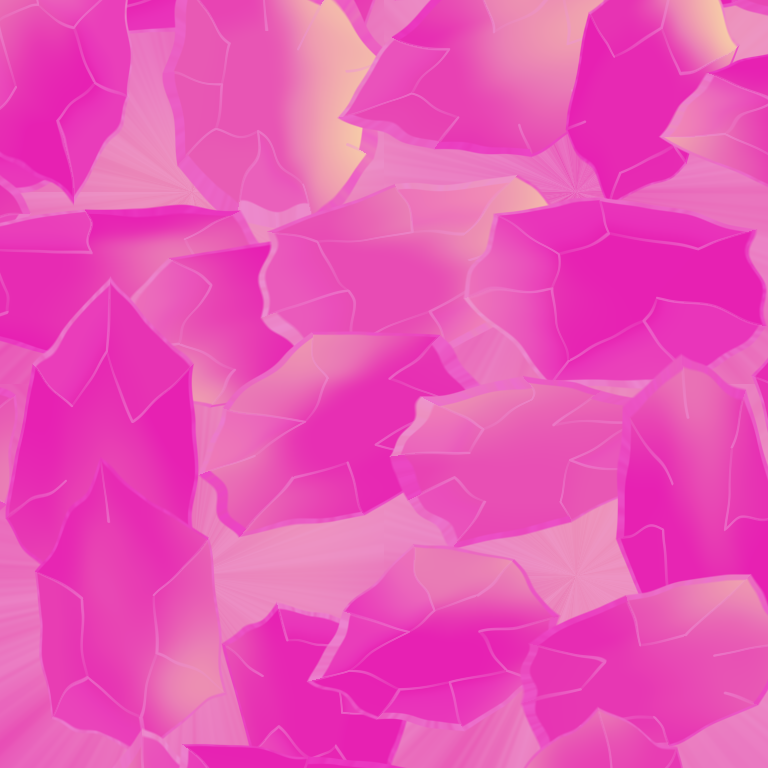
Give the GLSL for this texture, as a WebGL 2 fragment shader.

```glsl
#version 300 es
precision highp float;

uniform vec2 u_resolution;
out vec4 fragColor;

const float TAU = 6.2831853;
const float CELLS = 4.0;
const vec3 MAGENTA = vec3(0.905, 0.13, 0.70);
const vec3 PINK = vec3(0.915, 0.49, 0.71);
const vec3 CREAM = vec3(0.965, 0.79, 0.66);
const vec3 LILAC = vec3(0.93, 0.58, 0.84);
const vec3 ORCHID = vec3(0.93, 0.24, 0.78);

float hash(vec2 p) {
    return fract(sin(dot(p, vec2(127.1, 311.7))) * 43758.5453);
}

float noise(vec2 p) {
    vec2 i = floor(p), f = fract(p);
    f = f * f * (3.0 - 2.0 * f);
    return mix(mix(hash(i), hash(i + vec2(1, 0)), f.x),
               mix(hash(i + vec2(0, 1)), hash(i + vec2(1, 1)), f.x), f.y);
}

vec3 ramp(float tone) {
    vec3 low = mix(MAGENTA, PINK, clamp(tone * 2.0, 0.0, 1.0));
    return mix(low, CREAM, clamp(tone * 2.0 - 1.0, 0.0, 1.0));
}

mat2 rotation(float a) {
    return mat2(cos(a), sin(a), -sin(a), cos(a));
}

float cross2(vec2 a, vec2 b) {
    return a.x * b.y - a.y * b.x;
}

// Equals 1 on the line a-b and 0 at the local origin
float gauge(vec2 p, vec2 a, vec2 b) {
    return cross2(p, b - a) / cross2(a, b - a);
}

// Thin crease that fades towards its far end
float crease(vec2 p, vec2 a, vec2 b, float width) {
    vec2 ab = b - a;
    float along = clamp(dot(p - a, ab) / dot(ab, ab), 0.0, 1.0);
    float line = 1.0 - smoothstep(width * 0.3, width, length(p - a - ab * along));
    return line * (1.0 - 0.7 * along);
}

vec2 corner(float index, float count, vec2 id) {
    float a = index * TAU / count;
    return vec2(cos(a), sin(a)) * mix(0.76, 1.1, hash(id * 1.7 + index * 3.1));
}

float streaks(float angle, float count, float seed) {
    return noise(vec2(angle * count, seed * 50.0));
}

// Pale ground with fans of fine rays
vec3 ground(vec2 p) {
    vec2 hub = floor(p * 0.5) * 2.0 + 1.0;
    float angle = atan(p.y - hub.y, p.x - hub.x);
    float rays = 0.7 * streaks(angle, 7.0, hash(hub)) + 0.3 * streaks(angle, 45.0, hash(hub + 4.0));
    vec3 tint = ramp(0.2 + 0.4 * noise(p * 1.3) + 0.15 * rays);
    return mix(tint, LILAC, 0.6 * rays);
}

// Paints one faceted crystal over the colour below it
vec3 paintCrystal(vec3 below, vec2 p, vec2 id, float pixel) {
    float seed = hash(id + 2.3);
    float turn = step(0.5, hash(id + 5.1)) * TAU * 0.25 + (hash(id + 6.7) - 0.5) * 0.6;
    vec2 size = vec2(mix(0.68, 1.0, hash(id + 8.2)), mix(0.44, 0.66, hash(id + 9.4)));
    vec2 q = (rotation(-turn) * p) / size;
    if (dot(q, q) > 2.0) return below;
    q += (vec2(noise(q * 4.0 + seed * 40.0), noise(q * 4.0 + seed * 70.0)) - 0.5) * 0.09;

    // Sector between two neighbouring corners
    float count = 6.0 + floor(seed * 4.0);
    float angle = atan(q.y, q.x);
    float sector = mod(floor(angle / TAU * count), count);
    float next = mod(sector + 1.0, count);
    vec2 a = corner(sector, count, id), b = corner(next, count, id);
    vec2 innerA = a * mix(0.3, 0.75, hash(id + sector * 2.9));
    vec2 innerB = b * mix(0.3, 0.75, hash(id + next * 2.9));
    float g = gauge(q, a, b);
    float core = gauge(q, innerA, innerB);
    float facet = hash(id * 2.3 + sector * 1.9);

    // Soft glow towards one end, stepped at the facets
    float aim = hash(id + 12.6) * TAU;
    float glow = 0.5 + 0.42 * dot(q, vec2(cos(aim), sin(aim))) + 0.5 * (noise(q * 1.4 + seed * 90.0) - 0.5);
    float strength = mix(0.25, 1.0, hash(id + 14.8));
    float tone = 0.3 * pow(hash(id + 17.2), 3.0) + strength * smoothstep(0.42, 1.12, glow);
    tone += (facet - 0.4) * 0.28 * smoothstep(0.9, 1.7, core);
    vec3 body = ramp(max(tone, 0.0));
    body = mix(body, ORCHID, 0.35 * step(0.65, facet) * smoothstep(0.95, 1.3, core));

    // Pale creases on the spokes and around the core
    vec2 s = q * size;
    float width = 0.005 + pixel;
    float lines = max(crease(s, innerA * size, a * size, width), crease(s, innerB * size, b * size, width));
    lines = max(lines, step(0.35, facet) * crease(s, innerA * size, innerB * size, width));
    body = mix(body, LILAC, 0.5 * lines);

    // Streaked skirt of uneven depth around the rim
    float soft = 1.2 * pixel / size.y;
    float depth = mix(0.0, 0.15, hash(id + sector * 4.3) * seed + 0.15);
    float rays = streaks(angle, 24.0, seed);
    vec3 skirt = mix(ramp(tone * 0.6 + 0.2 * facet), mix(ORCHID, LILAC, facet), 0.35 + 0.5 * rays);
    float inside = 1.0 - smoothstep(1.0 - depth - soft, 1.0 - depth + soft, g);
    float cover = 1.0 - smoothstep(1.0 - soft, 1.0 + soft, g);
    return mix(below, mix(skirt, body, inside), cover);
}

void main() {
    float shortSide = min(u_resolution.x, u_resolution.y);
    vec2 p = gl_FragCoord.xy / shortSide * CELLS;
    float pixel = CELLS / shortSide;
    vec2 cell = floor(p);
    vec3 color = ground(p);

    // Crystals overlap in a fixed order across the grid
    for (int y = 2; y >= -2; y--) {
        for (int x = -2; x <= 2; x++) {
            vec2 id = cell + vec2(x, y) + 20.0;
            vec2 jitter = (vec2(hash(id), hash(id + 31.4)) - 0.5) * 0.6;
            vec2 center = id - 20.0 + 0.5 + jitter;
            color = paintCrystal(color, p - center, id, pixel);
        }
    }
    fragColor = vec4(color, 1.0);
}
```
